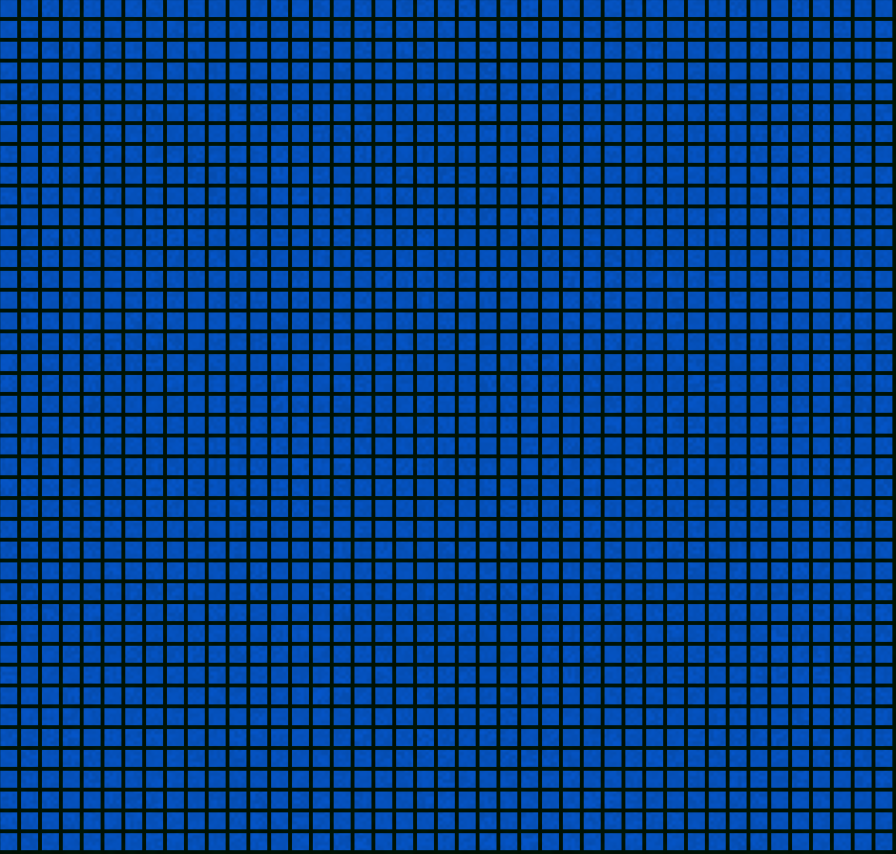
Reproduce this pattern procedurally as a WebGL 2 fragment shader.

```glsl
#version 300 es
precision highp float;

uniform vec2 u_resolution;
out vec4 fragColor;

const vec2 CELLS = vec2(43.0, 41.0);        // repeats across and down
const vec2 LINE_CENTER = vec2(0.92, 0.09);  // line position inside a cell
const float LINE_WIDTH = 0.185;             // in cells
const float GRAINS_PER_CELL = 6.0;

const vec3 DEEP_BLUE = vec3(0.02, 0.30, 0.69);
const vec3 BRIGHT_BLUE = vec3(0.02, 0.335, 0.79);
const vec3 LINE_BLACK = vec3(0.0, 0.06, 0.015);

float hash(vec2 p) {
    vec3 q = fract(p.xyx * vec3(0.1031, 0.1030, 0.0973));
    q += dot(q, q.yzx + 33.33);
    return fract((q.x + q.y) * q.z);
}

// Value noise that wraps after a whole number of lattice steps
float wrappedNoise(vec2 p, vec2 period) {
    vec2 i = floor(p);
    vec2 f = fract(p);
    f = f * f * (3.0 - 2.0 * f);
    vec2 a = mod(i, period);
    vec2 b = mod(i + 1.0, period);
    float low = mix(hash(a), hash(vec2(b.x, a.y)), f.x);
    float high = mix(hash(vec2(a.x, b.y)), hash(b), f.x);
    return mix(low, high, f.y);
}

// Coverage of the grid lines along each axis, softened over one pixel
vec2 lineCoverage(vec2 p, vec2 center, float width, vec2 pixel) {
    vec2 d = abs(fract(p - center + 0.5) - 0.5) - 0.5 * width;
    return 1.0 - smoothstep(-0.65 * pixel, 0.65 * pixel, d);
}

// Mottled blue; the strength of the grain differs from cell to cell
vec3 cellColor(vec2 p, vec2 cells) {
    vec2 id = mod(floor(p - LINE_CENTER), cells);
    float grain = wrappedNoise(p * GRAINS_PER_CELL, cells * GRAINS_PER_CELL);
    float strength = mix(0.45, 1.3, hash(id + 71.0));
    float tone = 0.43 + (grain - 0.5) * strength + 0.12 * (hash(id) - 0.5);
    return mix(DEEP_BLUE, BRIGHT_BLUE, clamp(tone, 0.0, 1.0));
}

// Near-black green with a faint uneven tint
vec3 lineColor(vec2 p, vec2 cells) {
    float tint = wrappedNoise(p * 3.0, cells * 3.0);
    return LINE_BLACK + vec3(0.0, 0.025, 0.015) * tint;
}

void main() {
    vec2 uv = gl_FragCoord.xy / u_resolution;
    vec2 p = uv * CELLS;
    vec2 pixel = CELLS / u_resolution;

    // Crossing lines form one grid over the cells
    vec2 cover = lineCoverage(p, LINE_CENTER, LINE_WIDTH, pixel);
    float grid = 1.0 - (1.0 - cover.x) * (1.0 - cover.y);

    vec3 color = mix(cellColor(p, CELLS), lineColor(p, CELLS), grid);
    fragColor = vec4(color, 1.0);
}
```
